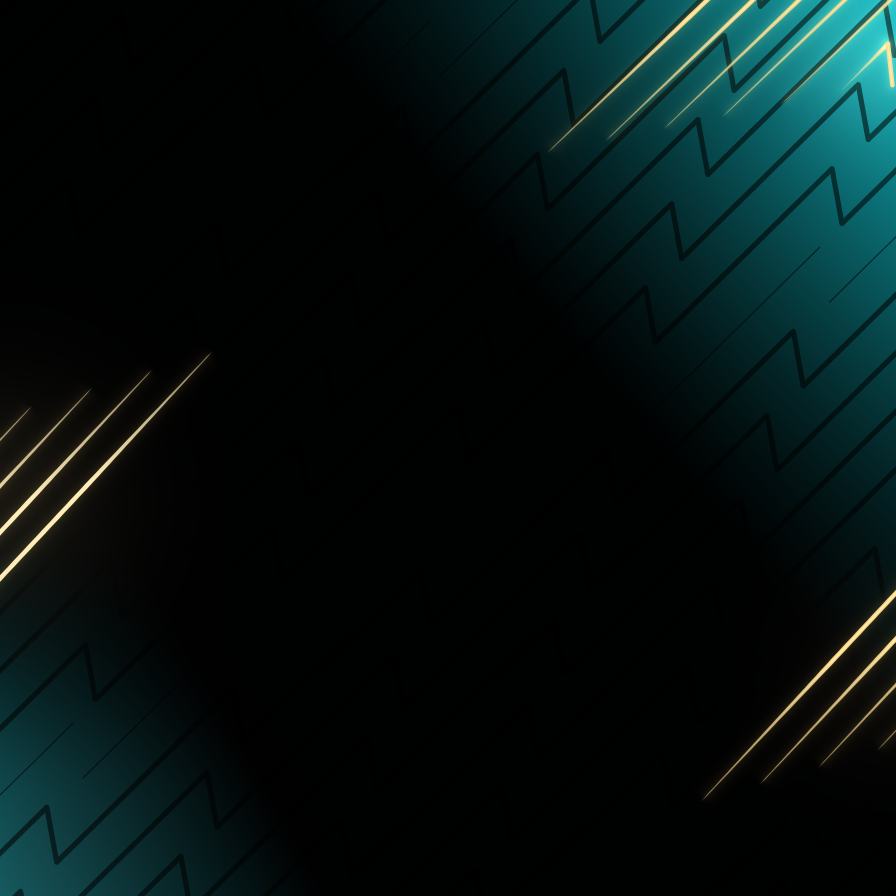
This background is drawn by a Shadertoy shader. Its source:

```glsl
// Black backdrop with teal light in two opposite corners, crossed by gold beams.
// A skewed lattice of dark zigzag chains is etched into the teal;
// beams are tapered rays, repeated by a constant step.

const vec3 TEAL        = vec3(0.085, 0.93, 0.98);
const vec3 GOLD        = vec3(0.98, 0.80, 0.42);
const vec3 CREAM       = vec3(1.0, 0.97, 0.82);
const vec3 WARM_HAZE   = vec3(0.95, 0.85, 0.65);
const vec3 BASE        = vec3(0.0, 0.002, 0.003);

// Zigzag lattice: one period along a chain, the step between chains, the sharp drop
const vec2 ZIG_ORIGIN  = vec2(0.8854, 0.6302);
const vec2 ZIG_PERIOD  = vec2(0.2083, 0.1328);
const vec2 ZIG_ROW     = vec2(-0.0293, -0.0938);
const vec2 ZIG_DROP    = vec2(0.0111, -0.0612);
const vec2 BAND_SHIFT  = vec2(0.0154, 0.0061);
const float ROWS_PER_BAND = 7.0;
const float ZIG_WIDTH  = 0.0029;
const float THIN_WIDTH = 0.0007;
const float ZIG_DARKEN = 0.56;

const float BEAM_WIDTH = 0.0025;
const float HALO_SIZE  = 0.0055;

// Distance to a segment in x, position along it (0 to 1) in y
vec2 segment(vec2 p, vec2 a, vec2 b) {
    vec2 edge = b - a;
    float along = clamp(dot(p - a, edge) / dot(edge, edge), 0.0, 1.0);
    return vec2(length(p - a - edge * along), along);
}

float stroke(float dist, float halfWidth, float pixel) {
    return clamp((halfWidth - dist) / pixel + 0.5, 0.0, 1.0);
}

// Coverage of the zigzag chains; the last row of each band is a thin straight line
float zigzags(vec2 p, float pixel) {
    vec2 cell = floor(inverse(mat2(ZIG_PERIOD, ZIG_ROW)) * (p - ZIG_ORIGIN));
    float cover = 0.0;
    for (int j = -1; j <= 1; j++)
    for (int i = -1; i <= 1; i++) {
        vec2 id = cell + vec2(i, j);
        float band = floor((id.y + 1.0) / ROWS_PER_BAND);
        bool thin = mod(id.y, ROWS_PER_BAND) > ROWS_PER_BAND - 1.5;
        vec2 peak = ZIG_ORIGIN + ZIG_PERIOD * id.x + ZIG_ROW * id.y + BAND_SHIFT * band;
        float dist = segment(p, peak + ZIG_DROP, peak + ZIG_PERIOD).x;
        if (!thin) dist = min(dist, segment(p, peak, peak + ZIG_DROP).x);
        cover = max(cover, stroke(dist, thin ? THIN_WIDTH : ZIG_WIDTH, pixel));
    }
    return cover;
}

// Brightness of the two corner lights
float cornerLight(vec2 p) {
    float upper = clamp((dot(p, vec2(0.762, 0.649)) - 0.88) / 0.53, 0.0, 1.0);
    vec2 toHeart = p - vec2(1.0, 0.9);
    float light = 0.72 * pow(upper, 1.15) * exp(-1.8 * dot(toHeart, toHeart));
    float lower = clamp(1.0 - dot(p, vec2(0.873, 0.487)) / 0.32, 0.0, 1.0);
    return light + 0.38 * pow(lower, 1.1) * smoothstep(0.46, 0.1, p.y);
}

// Paint one glowing stroke: gold rim, cream core, soft halo
void paintGlow(inout vec3 color, float dist, float width, float power, float cream, float pixel) {
    float body = stroke(dist, width, pixel);
    float core = stroke(dist, width * 0.45, pixel);
    color += GOLD * 0.2 * power * exp(-dist / HALO_SIZE);
    color = mix(color, mix(GOLD, CREAM, max(cream, core * 0.7)), body * power);
}

// A row of beams that widen and brighten away from their tips
void paintBeams(inout vec3 color, vec2 p, vec2 tip, vec2 spacing, vec2 dir,
                int count, float taper, float cream, float pixel) {
    for (int i = 0; i < count; i++) {
        vec2 q = p - tip - spacing * float(i);
        float along = dot(q, dir);
        float dist = abs(dot(q, vec2(-dir.y, dir.x)));
        float grow = clamp(along / taper, 0.0, 1.0);
        float power = smoothstep(0.0, 0.012, along) * mix(0.45, 1.0, grow);
        paintGlow(color, dist, BEAM_WIDTH * mix(0.15, 1.0, grow), power, cream, pixel);
    }
}

// Wide round haze
float haze(vec2 p, vec2 center, float radius) {
    vec2 q = (p - center) / radius;
    return exp(-dot(q, q));
}

void mainImage(out vec4 fragColor, in vec2 fragCoord) {
    vec2 p = fragCoord / iResolution.xy;
    float pixel = 1.0 / min(iResolution.x, iResolution.y);

    // Teal light with etched chains
    float light = cornerLight(p);
    vec3 color = BASE + TEAL * light;
    color += vec3(0.10, 0.14, 0.13) * haze(p, vec2(0.98, 0.94), 0.09);
    color += vec3(0.05, 0.0, 0.0) * haze(p, vec2(0.0), 0.2);
    color *= 1.0 - ZIG_DARKEN * zigzags(p, pixel);

    // Warm haze around the side beams
    color += WARM_HAZE * 0.085 * haze(p, vec2(0.0, 0.44), 0.13);
    color += WARM_HAZE * 0.035 * haze(p, vec2(1.0, 0.25), 0.11);

    // Beams: left, lower right, top right
    vec2 steep = normalize(vec2(1.0, 1.07));
    vec2 flatter = normalize(vec2(1.0, 0.955));
    paintBeams(color, p, vec2(0.2385, 0.6095), vec2(-0.0672, -0.0204), -steep, 4, 0.2, 0.75, pixel);
    paintBeams(color, p, vec2(0.7813, 0.1042), vec2(0.0655, 0.0189), steep, 4, 0.22, 0.2, pixel);
    paintBeams(color, p, vec2(0.6094, 0.8281), vec2(0.0651, 0.0133), flatter, 5, 0.22, 0.15, pixel);

    // Small gold spark in the top right corner
    vec2 sparkPeak = vec2(0.991, 0.951);
    vec2 sparkFoot = vec2(0.996, 0.905);
    vec2 rise = segment(p, vec2(0.940, 0.900), sparkPeak);
    vec2 fall = segment(p, sparkPeak, sparkFoot);
    paintGlow(color, rise.x, BEAM_WIDTH * rise.y, mix(0.3, 1.0, rise.y), 0.4, pixel);
    paintGlow(color, fall.x, BEAM_WIDTH, 1.0, 0.4, pixel);

    fragColor = vec4(clamp(color, 0.0, 1.0), 1.0);
}
```
